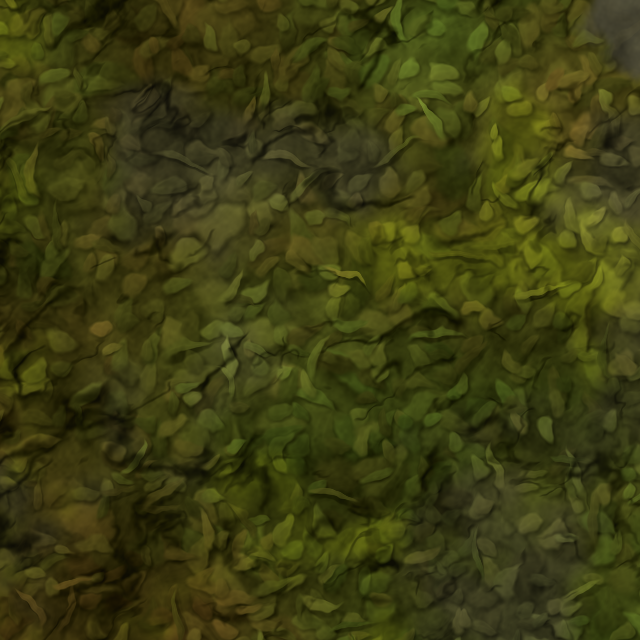
Give the GLSL for this texture, as a three.js fragment shader.

```glsl
// Draws a soft, shaded mat of olive moss with overlapping leaflets and dark crevices.
varying vec2 vUv;

const vec3 GREY_TINT = vec3(1.0, 0.96, 0.60);
const vec3 VIVID_TINT = vec3(1.05, 1.14, 0.12);
const vec3 STONE = vec3(0.29, 0.28, 0.22);
const float LEAN = 0.85;

float hash(vec2 p, float seed) {
  vec3 q = fract(vec3(p.xyx) * 0.1031 + seed * 0.137);
  q += dot(q, q.yzx + 33.33);
  return fract((q.x + q.y) * q.z);
}

float noise(vec2 p, float seed) {
  vec2 i = floor(p);
  vec2 f = fract(p);
  f = f * f * (3.0 - 2.0 * f);
  float low = mix(hash(i, seed), hash(i + vec2(1.0, 0.0), seed), f.x);
  float high = mix(hash(i + vec2(0.0, 1.0), seed), hash(i + 1.0, seed), f.x);
  return mix(low, high, f.y);
}

float fbm(vec2 p, float seed) {
  float sum = 0.0;
  float weight = 0.5;
  for (int i = 0; i < 4; i++) {
    sum += weight * noise(p, seed + float(i));
    p = mat2(1.6, 1.2, -1.2, 1.6) * p;
    weight *= 0.5;
  }
  return sum / 0.9375;
}

vec2 turn(vec2 p, float angle) {
  float c = cos(angle);
  float s = sin(angle);
  return vec2(c * p.x + s * p.y, c * p.y - s * p.x);
}

// Paints one scattered layer over "under"; x is lightness, y is warmth.
vec2 leaflets(vec2 under, vec2 p, float count, float width, float fill, float light, float seed) {
  vec2 g = p * count;
  vec2 cell = floor(g);
  vec2 paint = under;
  for (int y = -1; y <= 1; y++) {
    for (int x = -1; x <= 1; x++) {
      vec2 id = cell + vec2(float(x), float(y));
      float pick = hash(id, seed);
      float shape = hash(id, seed + 1.0);
      float shade = hash(id, seed + 2.0);
      vec2 jitter = vec2(hash(id, seed + 3.0), hash(id, seed + 4.0));
      vec2 q = g - id - mix(vec2(0.05), vec2(0.95), jitter);
      float angle = LEAN + (hash(id, seed + 5.0) - 0.5) * 2.8;
      vec2 size = vec2(mix(0.48, 0.72, shape), width * mix(0.7, 1.3, pick / fill));

      // Curved, tapering blade and the shadow it casts.
      vec2 d = turn(q, angle);
      d.y += (shape - 0.5) * 0.9 * d.x * d.x;
      size.y *= 1.0 - 0.35 * d.x / size.x;
      float present = step(pick, fill);
      float body = present * (1.0 - smoothstep(0.70, 1.08, length(d / size)));
      vec2 ds = turn(q - vec2(0.07, -0.12), angle);
      float shadow = present * (1.0 - smoothstep(0.55, 1.25, length(ds / size)));

      float lit = clamp(dot(q, vec2(-0.4, 0.9)) / 0.4, -1.0, 1.0);
      float rib = exp(-pow(d.y / (0.18 * size.y), 2.0));
      float tone = light + (shade - 0.5) * 0.15 + 0.032 * lit + 0.014 * rib;
      paint.x *= 1.0 - 0.30 * shadow;
      paint = mix(paint, vec2(tone, jitter.x - 0.5), body * 0.82);
    }
  }
  return paint;
}

// Thin, broken dark lines following the main lean of the growth.
float crevices(vec2 p, float scale, float seed) {
  vec2 q = turn(p, 0.6) * vec2(0.55, 1.0) * scale;
  float line = 1.0 - smoothstep(0.0, 0.055, abs(fbm(q, seed) - 0.5));
  return line * smoothstep(0.50, 0.66, noise(p * scale * 1.3, seed + 9.0));
}

vec3 mossColour(float l, float warmth, float grey, float vivid) {
  vec3 olive = vec3(l, l, max(0.43 * l - 0.04, 0.008));
  olive *= vec3(1.0 + 0.13 * warmth, 1.0 - 0.10 * warmth, 1.0);
  olive = mix(olive, l * GREY_TINT, grey);
  return mix(olive, l * VIVID_TINT, vivid);
}

void main() {
  vec2 p = vUv;
  vec2 warp = vec2(fbm(p * 14.0, 20.0), fbm(p * 14.0, 30.0)) - 0.5;
  vec2 w = p + 0.045 * warp;

  // Layers from the deep mat up to fine, pale stems.
  vec2 moss = vec2(0.13 + 0.16 * fbm(w * 22.0, 40.0), 0.0);
  moss = leaflets(moss, w, 13.0, 0.34, 0.60, 0.250, 50.0);
  moss = leaflets(moss, w + 0.37, 20.0, 0.32, 0.65, 0.260, 60.0);
  moss = leaflets(moss, w + 0.71, 29.0, 0.34, 0.50, 0.275, 70.0);
  moss = leaflets(moss, w + 0.13, 15.0, 0.11, 0.20, 0.300, 80.0);

  // Broad patches of light, colour and dampness.
  float patchLight = fbm(p * 4.5, 90.0) - 0.5;
  float vivid = smoothstep(0.57, 0.78, fbm(p * 5.0 + 3.0, 100.0));
  float grey = smoothstep(0.50, 0.72, fbm(p * 4.0 + 7.0, 110.0));
  float warmth = moss.y + 2.2 * (fbm(p * 3.0, 120.0) - 0.5) + 0.5 * (0.5 - p.x);
  float light = moss.x * (1.06 + 1.0 * patchLight + 0.35 * vivid);
  light *= 1.0 - 0.55 * crevices(w, 9.0, 130.0);
  light *= 1.0 - 0.35 * crevices(w + 0.4, 19.0, 150.0);

  // Soft fibrous mottling.
  light += 0.065 * (fbm(turn(w, LEAN) * vec2(45.0, 85.0), 160.0) - 0.5);
  light += 0.035 * (noise(p * 150.0, 170.0) - 0.5);
  vec3 colour = mossColour(max(light, 0.05), warmth, grey * 0.75, vivid * 0.6);

  // A bare stone showing at the upper right corner.
  float edge = length(p - vec2(1.03, 0.99)) + 0.06 * (fbm(p * 18.0, 180.0) - 0.5);
  float bare = 1.0 - smoothstep(0.10, 0.135, edge);
  colour = mix(colour, STONE * (0.65 + 0.7 * fbm(p * 30.0, 190.0)), bare * 0.85);

  gl_FragColor = vec4(colour, 1.0);
}
```
